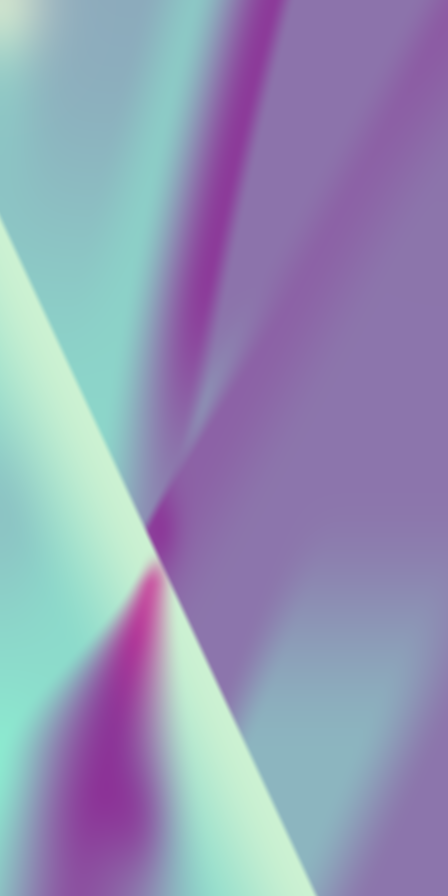
Write a WebGL 2 fragment shader that draws this background.

```glsl
#version 300 es
precision highp float;

uniform vec2 u_resolution;
out vec4 fragColor;

// Soft round spot, 1 at its centre.
float spot(vec2 p, vec2 centre, vec2 radius) {
    vec2 q = (p - centre) / radius;
    return exp(-dot(q, q));
}

// Smooth step across a line at signed distance d.
float soft(float d, float width) {
    return smoothstep(-width, width, d);
}

// Crease at d = 0 that opens to a different level on each side.
float crease(float d, float depth, vec2 levels, vec2 widths) {
    float left = mix(depth, levels.x, smoothstep(0.0, widths.x, -d));
    float right = mix(depth, levels.y, smoothstep(0.0, widths.y, d));
    return d < 0.0 ? left : right;
}

// Violet to mint ramp by level; warmth turns mint to cream and violet to pink.
vec3 silk(float level, float warmth) {
    return vec3(0.55 + 0.25 * warmth, level, 0.53 + 0.31 * level);
}

vec3 upperSheet(vec2 p) {
    float h = p.y - 0.9;
    float foldX = 0.38 + 0.155 * h + 0.05 * h * h;
    float d = p.x - foldX;

    // Mint sheet with a greyer band and a cream corner
    float corner = spot(p, vec2(0.0, 2.0), vec2(0.11, 0.13));
    float mint = 0.84 - 0.06 * (p.y - 1.0);
    mint -= 0.11 * smoothstep(1.1, 1.9, p.y) * smoothstep(-0.17, -0.3, d);
    mint += 0.1 * spot(p, vec2(0.0, 1.9), vec2(0.09, 0.3)) + 0.12 * corner;

    // Dark fold against lavender, with a pale sliver low down
    float ridge = p.x - (0.367 + 0.55 * (p.y - 0.898));
    float sliver = smoothstep(1.4, 1.0, p.y) * exp(-pow(ridge / 0.08, 2.0));
    float depth = mix(0.5, 0.23, smoothstep(0.85, 1.4, p.y));
    float level = crease(d, depth, vec2(mint, 0.45 + 0.15 * sliver), vec2(0.18, 0.05));

    // Mauve ridge fading to lavender
    float mauve = mix(0.385, 0.46, smoothstep(0.04, 0.25, ridge));
    mauve -= 0.03 * spot(p, vec2(1.0, 2.0), vec2(0.2, 0.3));
    mauve -= 0.16 * spot(p, vec2(0.355, 0.82), vec2(0.045, 0.1));

    // Teal panel in the lower right
    float panel = soft(p.x - (0.375 + 0.39 * p.y), 0.06);
    panel *= soft(0.735 + 0.45 * p.y - p.x, 0.1);
    panel *= smoothstep(0.92, 0.3, p.y);
    mauve = mix(mauve, 0.71, panel);

    float ridgeWidth = mix(0.015, 0.055, smoothstep(0.85, 1.4, p.y));
    level = mix(level, mauve, soft(ridge, ridgeWidth));
    return silk(level, corner);
}

vec3 lowerSheet(vec2 p, float inset) {
    float warmth = smoothstep(0.3, 0.0, inset);

    // Mint ground with cream toward the diagonal
    float ground = 0.86 - 0.09 * spot(p, vec2(0.0, 0.85), vec2(0.12, 0.22));
    ground += 0.06 * spot(p, vec2(0.0, 0.28), vec2(0.12, 0.18));
    ground = mix(ground, 0.945, warmth);

    // Violet fold that narrows to a pink tip
    float d = p.x - (0.176 + 0.16 * p.y + 0.1 * p.y * p.y);
    float leftWidth = mix(0.25, 0.04, smoothstep(0.3, 0.75, p.y));
    float rightWidth = 0.04 + 0.38 * max(0.75 - p.y, 0.0);
    float depth = 0.22 + 0.1 * smoothstep(0.25, 0.0, p.y);
    depth += 0.16 * smoothstep(0.55, 0.75, p.y);
    float level = crease(d, depth, vec2(ground), vec2(leftWidth, rightWidth));
    level -= 0.17 * spot(p, vec2(0.32, 0.17), vec2(0.07, 0.14));
    level = mix(level, ground, smoothstep(0.69, 0.78, p.y));
    return silk(level, warmth);
}

void main() {
    // Width spans 0 to 1 and height 0 to 2
    vec2 p = gl_FragCoord.xy / u_resolution * vec2(1.0, 2.0);
    float side = p.x - (0.706 - 0.466 * p.y);

    // Diagonal boundary between the two sheets
    float blend = soft(side, 0.009);
    vec3 color = mix(lowerSheet(p, max(-side, 0.0)), upperSheet(p), blend);
    fragColor = vec4(color, 1.0);
}
```
